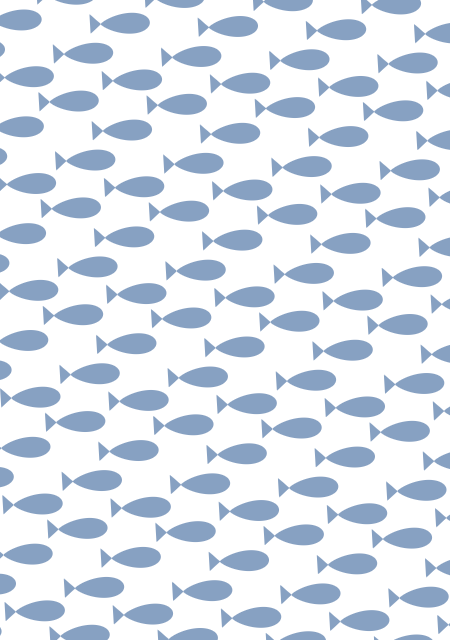
This pattern is drawn by a Shadertoy shader. Its source:

```glsl
// Teardrop body from the tail joint at x = 0 to the nose at x = 1
float bodyDistance(vec2 p) {
    float t = max(p.x, 0.0);
    float f = p.y * p.y - 0.25 * pow(t, 1.6) * (1.0 - t);
    vec2 gradient = vec2(0.25 * (2.6 * pow(t, 1.6) - 1.6 * pow(t, 0.6)), 2.0 * p.y);
    return max(f / max(length(gradient), 0.02), -p.x);
}

// Triangular fin with softened corners, its apex at the joint
float tailDistance(vec2 p) {
    float side = (abs(p.y) + 0.9 * p.x) * 0.743;
    float back = -p.x - 0.217 - 0.06 * p.y;
    vec2 v = vec2(side, back) + 0.02;
    return min(max(v.x, v.y), 0.0) + length(max(v, 0.0)) - 0.02;
}

float fishDistance(vec2 p) {
    p.y -= 0.03 * p.x;
    return min(bodyDistance(p), tailDistance(p)) - 0.003;
}

void mainImage(out vec4 fragColor, in vec2 fragCoord) {
    // One unit is the length of a fish body
    float pixel = 13.09 / iResolution.y;
    vec2 p = fragCoord * pixel - vec2(4.364, 8.16);

    // Slightly skewed lattice with four staggered fish per cell
    mat2 lattice = mat2(2.2125, -0.0665, 0.045, -2.185);
    mat2 toCell = inverse(lattice);
    vec2 joints[4] = vec2[4](vec2(0.0), vec2(-0.75, -0.614),
                             vec2(0.25, -1.16), vec2(-1.045, -1.592));
    vec2 fishCenter = vec2(0.39, 0.0);

    float d = 1e3;
    for (int i = 0; i < 4; i++) {
        vec2 cell = toCell * (p - joints[i] - fishCenter);
        d = min(d, fishDistance(lattice * (cell - round(cell)) + fishCenter));
    }

    // Flat blue on white
    float coverage = clamp(0.5 - d / pixel, 0.0, 1.0);
    fragColor = vec4(mix(vec3(1.0), vec3(0.53, 0.63, 0.76), coverage), 1.0);
}
```
